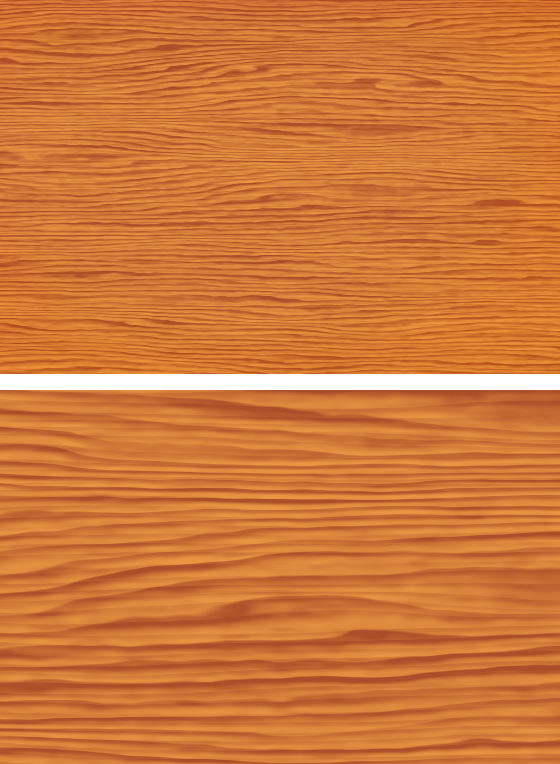
Top, the full canvas; bottom, a detail of the centre.
Give the GLSL for this texture, as a Shadertoy shader.

```glsl
float hash(vec2 cell) {
    uvec2 q = uvec2(ivec2(cell)) * uvec2(1597334673u, 3812015801u);
    uint n = (q.x ^ q.y) * 1597334673u;
    n = (n ^ (n >> 15)) * 2246822519u;
    return float((n ^ (n >> 13)) >> 8) / 16777216.0;
}

float noise(vec2 p) {
    vec2 cell = floor(p), f = fract(p);
    f = f * f * (3.0 - 2.0 * f);
    return mix(mix(hash(cell), hash(cell + vec2(1, 0)), f.x),
               mix(hash(cell + vec2(0, 1)), hash(cell + vec2(1, 1)), f.x), f.y);
}

// Growth-ring height; its contours are the grain lines
float ringHeight(vec2 p) {
    float h = 70.0 * p.y;
    h += 4.6 * noise(p * vec2(1.5, 10.0) + 3.7);
    h += 1.5 * noise(p * vec2(3.6, 31.0) + 31.3);
    h += 0.45 * noise(p * vec2(13.0, 75.0) + 57.1);
    h += 0.15 * noise(p * vec2(45.0, 110.0) + 19.3);
    return h;
}

// Each ring darkens quickly, then ends in a crisp edge; strength varies along it
float grainLine(float h, float x) {
    float ring = floor(h), f = h - ring;
    float blur = fwidth(h);
    float edge = clamp(blur, 0.12, 0.4);
    float line = smoothstep(0.3, 0.8, f) * (1.0 - smoothstep(1.0 - edge, 1.0, f));
    float strength = 0.3 + 1.0 * noise(vec2(x * 5.0 + 9.0 * hash(vec2(ring, 5.0)), ring * 7.0 + 0.5));
    return mix(line, 0.32, smoothstep(0.55, 1.0, blur)) * strength;
}

void mainImage(out vec4 fragColor, in vec2 fragCoord) {
    vec2 p = fragCoord / iResolution.y;
    vec2 uv = fragCoord / iResolution.xy;

    // Main grain, with fainter lines between that fill the wide rings
    float h = ringHeight(p);
    float fineHeight = 0.6 * h + 75.0 * p.y + 1.2 * noise(p * vec2(5.0, 40.0) + 67.0);
    float tone = 0.87 - 0.78 * grainLine(h, p.x);
    tone -= 0.30 * grainLine(fineHeight, p.x + 8.0);

    // Broad bands, fibres and short pores
    tone += 0.16 * (noise(p * vec2(1.1, 15.0) + 11.0) - 0.5);
    tone += 0.26 * (noise(p * vec2(7.0, 170.0) + 23.0) - 0.5);
    tone += 0.20 * (noise(p * vec2(60.0, 230.0) + 41.0) - 0.5);
    tone -= 0.18 * smoothstep(0.68, 0.95, noise(p * vec2(24.0, 150.0) + 71.0));
    tone -= 0.10 * smoothstep(0.8, 1.0, uv.y);
    tone = clamp(tone, -0.05, 1.05);

    // Muted centre, warmer towards the right and the lower edge
    vec3 muted = mix(vec3(0.68, 0.32, 0.165), vec3(0.90, 0.575, 0.255), tone);
    vec3 warm = mix(vec3(0.72, 0.33, 0.12), vec3(0.91, 0.56, 0.205), tone);
    float warmth = 0.95 * smoothstep(0.27, 0.68, length((uv - vec2(0.42, 0.56)) * vec2(0.95, 1.0)));
    warmth += 0.3 * (noise(p * vec2(2.0, 5.0) + 83.0) - 0.5);
    vec3 wood = mix(muted, warm, clamp(warmth, 0.0, 1.0));

    // Faint reddish cast at the left and top edges
    float red = max(0.5 * smoothstep(0.12, 0.0, uv.x), smoothstep(0.9, 1.0, uv.y) * (1.0 - 0.5 * uv.x));
    wood += red * vec3(0.0, -0.025, 0.012);

    fragColor = vec4(wood, 1.0);
}
```
